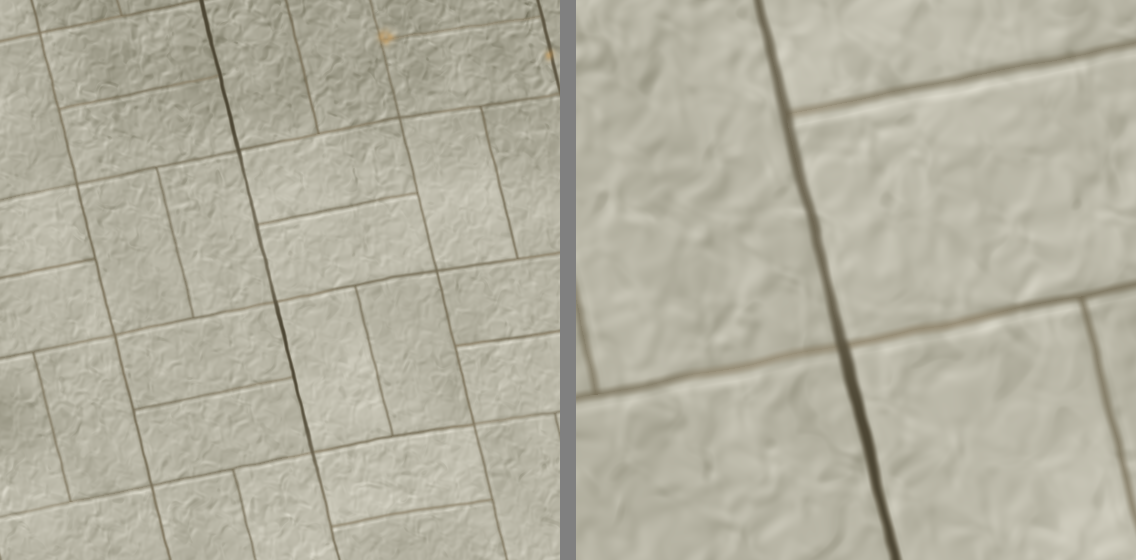
Left, the full canvas; right, a detail of the centre.
Write a WebGL 1 fragment shader that draws this texture.

```glsl
precision highp float;
// Tilted basket-weave paving of worn pale concrete bricks, two per square, with sandy joints.

uniform vec2 u_resolution;

// Layout, in canvas units
const vec2 ORIGIN = vec2(0.492, 0.4615);     // a corner shared by four squares
const vec2 ACROSS = vec2(0.288, 0.0595);     // one square to the right
const vec2 UPWARD = vec2(-0.0665, 0.2695);   // one square up
const vec2 SPAN = vec2(0.295, 0.278);        // distance between opposite sides
const float BEND_START = 0.7;                // courses level out right of here
const float BEND_SLOPE = 0.06;
const float SPLIT_JITTER = 0.02;
const float WOBBLE = 0.004;
const float JOINT_HALF_WIDTH = 0.0021;
const float CRACK_HALF_WIDTH = 0.0029;
const float EDGE_SOFTNESS = 0.0025;

// Colours
const vec3 CONCRETE = vec3(0.732, 0.722, 0.660);
const vec3 SOIL = vec3(0.46, 0.425, 0.335);
const vec3 SAND = vec3(0.58, 0.53, 0.43);
const vec3 CRACK = vec3(0.30, 0.275, 0.205);
const vec3 RUST = vec3(0.80, 0.62, 0.36);

// Wear
const float BRICK_VARIATION = 0.045;
const float MOTTLE = 0.085;
const float GRAIN_FREQUENCY = 78.0;
const float RELIEF = 0.17;
const float SPECK_DEPTH = 0.05;
const float RIM_LIGHT = 0.085;
const float RIM_SHADE = 0.055;
const vec2 LIGHT_STEP = vec2(-0.34, 0.42);
const vec2 DARK_CORNER = vec2(0.015, 0.25);
const vec2 RUST_SPOT_A = vec2(0.690, 0.934);
const vec2 RUST_SPOT_B = vec2(0.982, 0.902);

float hash(vec2 p) {
  vec3 q = fract(p.xyx * vec3(0.1031, 0.1030, 0.0973));
  q += dot(q, q.yzx + 33.33);
  return fract((q.x + q.y) * q.z);
}

float noise(vec2 p) {
  vec2 i = floor(p), f = fract(p);
  f = f * f * (3.0 - 2.0 * f);
  return mix(mix(hash(i), hash(i + vec2(1.0, 0.0)), f.x),
             mix(hash(i + vec2(0.0, 1.0)), hash(i + vec2(1.0)), f.x), f.y);
}

float fbm(vec2 p) {
  float sum = 0.0, amplitude = 0.5;
  for (int i = 0; i < 3; i++) {
    sum += amplitude * noise(p);
    p = mat2(1.6, 1.2, -1.2, 1.6) * p + 17.3;
    amplitude *= 0.5;
  }
  return sum;
}

// Slanted, warped coordinates that keep the grain irregular
vec2 grainSpace(vec2 p) {
  vec2 warp = vec2(noise(p * 0.7 + 13.0), noise(p * 0.7 + 71.0));
  return mat2(0.85, 0.50, -0.55, 0.75) * p + 1.1 * warp;
}

// Rough surface of small rounded bumps
float surfaceHeight(vec2 p) {
  vec2 q = grainSpace(p);
  return 0.55 * noise(q) + 0.32 * noise(mat2(1.5, 1.1, -1.1, 1.5) * q + 51.0);
}

vec2 toGrid(vec2 p) {
  vec2 d = p - ORIGIN;
  d.y += BEND_SLOPE * max(p.x - BEND_START, 0.0);
  float area = ACROSS.x * UPWARD.y - ACROSS.y * UPWARD.x;
  return vec2(d.x * UPWARD.y - d.y * UPWARD.x, ACROSS.x * d.y - ACROSS.y * d.x) / area;
}

float lineMask(float dist, float halfWidth, float softness) {
  return 1.0 - smoothstep(halfWidth - softness, halfWidth + softness, dist);
}

float spot(vec2 p, vec2 center, float radius) {
  vec2 d = (p - center) / radius;
  return exp(-dot(d, d));
}

void main() {
  vec2 p = gl_FragCoord.xy / u_resolution.y;
  float softness = max(EDGE_SOFTNESS, 0.75 / u_resolution.y);

  // Square and brick under this point; squares alternate in direction
  vec2 wobble = vec2(fbm(p * 30.0), fbm(p * 30.0 + 80.0)) - 0.44;
  vec2 grid = toGrid(p + wobble * WOBBLE);
  vec2 cell = floor(grid), local = grid - cell;
  float split = 0.5 + SPLIT_JITTER * (hash(cell + 107.0) - 0.5);
  vec2 axis = mod(cell.x + cell.y, 2.0) < 0.5 ? vec2(0.0, 1.0) : vec2(1.0, 0.0);
  float second = step(split, dot(local, axis));
  vec2 low = axis * split * second;
  vec2 high = 1.0 - axis * (1.0 - split) * (1.0 - second);
  vec2 toLow = (local - low) * SPAN, toHigh = (high - local) * SPAN;
  vec2 edge = min(toLow, toHigh);
  vec2 joint = cell + mix(low, high, step(toHigh, toLow));
  float brickTone = hash(cell * 2.0 + second * axis + 240.0) - 0.5;

  // Concrete: brick tone, stains, embossed grain and dark specks
  float topWear = smoothstep(0.68, 0.98, p.y + 0.12 * noise(p * 4.0)) * smoothstep(-0.05, 0.2, p.x);
  float tone = brickTone * BRICK_VARIATION + MOTTLE * (fbm(p * 11.0) - 0.44);
  tone -= topWear * (0.06 + 0.09 * fbm(p * 16.0));
  tone -= 0.10 * spot(p, DARK_CORNER, 0.085);
  vec2 grain = p * GRAIN_FREQUENCY;
  float roughness = 0.45 + 0.6 * noise(p * 12.0 + 9.0) + 0.45 * topWear;
  tone += RELIEF * roughness * (surfaceHeight(grain) - surfaceHeight(grain + LIGHT_STEP));
  tone -= SPECK_DEPTH * roughness * smoothstep(0.66, 0.95, noise(grainSpace(grain) + 140.0));
  tone += 0.03 * (noise(grain * 0.5 + 31.0) - 0.5);

  // Lit upper and left rims, shaded lower and right rims
  float chip = 0.45 + 0.9 * noise(p * 40.0 + 5.0);
  tone += RIM_LIGHT * chip * lineMask(abs(toHigh.y - 0.0074), 0.0018, 0.0036);
  tone += 0.3 * RIM_LIGHT * chip * lineMask(abs(toLow.x - 0.0070), 0.0015, 0.0034);
  tone -= RIM_SHADE * chip * (lineMask(toLow.y, 0.005, 0.005) + lineMask(toHigh.x, 0.005, 0.005));
  vec3 color = CONCRETE + tone * vec3(1.0, 1.0, 1.06);

  // Sandy joints, each with its own strength
  float uprightWear = hash(vec2(joint.x * 2.0, cell.y) + 310.0);
  float levelWear = hash(vec2(cell.x, joint.y * 2.0) + 420.0);
  vec2 strength = vec2(0.58 + 0.35 * uprightWear, 0.45 + 0.35 * levelWear);
  vec2 filled = strength * vec2(lineMask(edge.x, JOINT_HALF_WIDTH, softness),
                                lineMask(edge.y, JOINT_HALF_WIDTH * 1.1, softness * 1.1));
  float sandiness = smoothstep(0.35, 0.65, noise(p * 11.0 + 60.0));
  color = mix(color, mix(SOIL, SAND, sandiness * 0.8), filled.y);
  color = mix(color, mix(SOIL, SAND, sandiness * 0.3), filled.x);

  // Open cracks along the central column line and the upper right one
  float center = lineMask(abs(joint.x), 0.2, 0.05) * smoothstep(-1.5, -0.4, grid.y)
               * mix(0.45, 1.0, smoothstep(0.3, 0.7, abs(grid.y - 0.5)));
  float right = 0.7 * lineMask(abs(joint.x - 2.0), 0.2, 0.05) * smoothstep(0.9, 1.1, grid.y);
  float crackWidth = CRACK_HALF_WIDTH * (0.65 + 0.6 * noise(p * 22.0));
  color = mix(color, CRACK, max(center, right) * lineMask(edge.x, crackWidth, softness));

  // Small rust stains
  float rust = spot(p, RUST_SPOT_A, 0.012) + 0.8 * spot(p, RUST_SPOT_B, 0.009);
  color = mix(color, RUST, clamp(rust * (0.25 + 0.9 * noise(p * 90.0)), 0.0, 0.8));

  gl_FragColor = vec4(clamp(color, 0.0, 1.0), 1.0);
}
```
